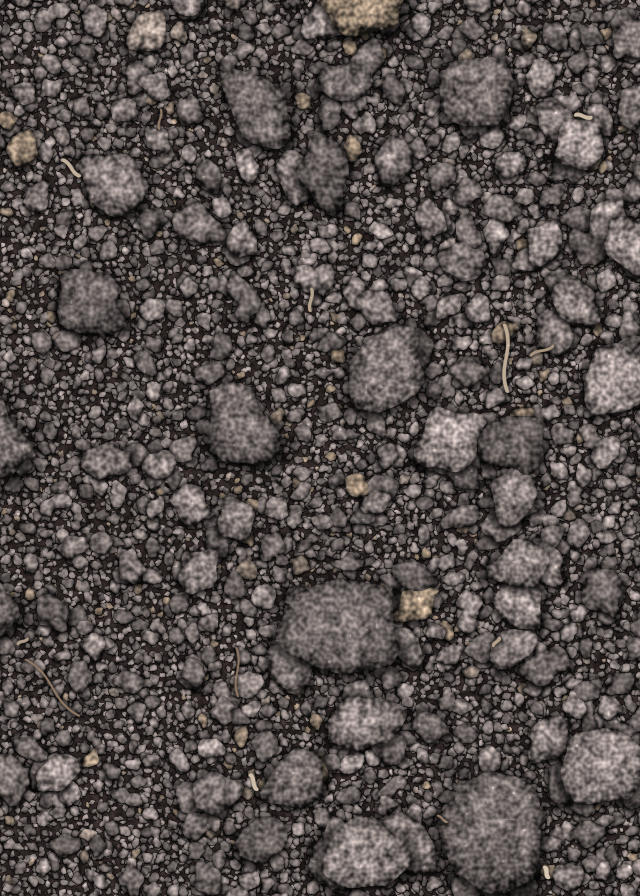
Reproduce this texture procedurally as a Shadertoy shader.

```glsl
// Draws dry crumbly soil: clods of many sizes over fine grains, with tan stones and straw.

vec3 hash3(vec2 p) {
    vec3 q = fract(p.xyx * vec3(0.1031, 0.1030, 0.0973));
    q += dot(q, q.yxz + 33.33);
    return fract((q.xxy + q.yzz) * q.zyx);
}

float gradientDot(vec2 cell, vec2 offset) {
    float angle = 6.2832 * hash3(cell + 57.0).x;
    return dot(vec2(cos(angle), sin(angle)), offset);
}

float gradientNoise(vec2 p) {
    vec2 i = floor(p), f = p - i;
    vec2 u = f * f * f * (f * (f * 6.0 - 15.0) + 10.0);
    vec2 e = vec2(0.0, 1.0);
    float low = mix(gradientDot(i, f), gradientDot(i + e.yx, f - e.yx), u.x);
    float high = mix(gradientDot(i + e.xy, f - e.xy), gradientDot(i + e.yy, f - e.yy), u.x);
    return mix(low, high, u.y);
}

mat2 rotation(float angle) {
    float c = cos(angle), s = sin(angle);
    return mat2(c, s, -s, c);
}

// Adds one layer of scattered clods, with the shadow they cast on what lies below
void addClods(inout vec3 color, vec2 p, float scale, float density, float coarse, float crumbs, float pixel) {
    vec2 seed = vec2(scale * 3.0, 17.0);
    vec2 g = p * scale;
    g += 0.22 * vec2(gradientNoise(g * 1.9 + seed), gradientNoise(g * 1.9 - seed));
    vec2 home = floor(g);
    float nearest = 9.0, radius = 0.5;
    vec2 local = vec2(0.0);
    vec3 traits = vec3(0.0);

    for (int y = -1; y <= 1; y++)
    for (int x = -1; x <= 1; x++) {
        vec2 cell = home + vec2(x, y);
        vec3 place = hash3(cell + seed);
        vec3 look = hash3(cell + seed + 131.0);
        float bias = mix(1.0, mix(0.5, 1.55, clamp(cell.x / scale / 0.7, 0.0, 1.0)), coarse);
        if (place.z > density * bias) continue;
        float r = mix(0.34, 0.58, look.x);
        vec2 q = (g - cell - 0.15 - 0.7 * place.xy) / r;
        vec2 k = abs(rotation(look.y * 6.2832) * q) * vec2(0.9, 1.2);
        // Between an ellipse and a chipped block
        float block = max(max(k.x, k.y), (k.x + k.y) * 0.78);
        float d = mix(length(k), block * 1.08, 0.65);
        if (d < nearest) {
            nearest = d;
            radius = r;
            local = q;
            traits = look;
        }
    }

    // Contact shadow, deeper on the lower side
    float shadow = 1.0 - smoothstep(0.9, 1.4, nearest);
    color *= 1.0 - shadow * clamp(0.6 - 0.25 * local.y, 0.2, 0.85);

    // Domed top lit from above, roughened by crumbs
    float dome = sqrt(max(0.0, 1.0 - pow(nearest, mix(2.2, 3.5, coarse))));
    float light = 0.28 + 0.74 * dome + 0.16 * local.y + crumbs * mix(0.75, 1.15, coarse);
    float tone = mix(0.4, 0.62, fract(traits.z * 7.31));
    vec3 albedo = tone * vec3(1.0, 0.925, 0.905);
    albedo = mix(albedo, vec3(0.68, 0.59, 0.49), 0.75 * smoothstep(0.93, 0.99, traits.z));
    float blur = pixel * scale / radius;
    float cover = 1.0 - smoothstep(1.0 - blur, 1.0 + blur, nearest);
    color = mix(color, albedo * max(light, 0.14), cover);
}

// Sparse slivers of straw and pale chips
void addStraw(inout vec3 color, vec2 p, float scale, float density, float pixel) {
    vec2 cell = floor(p * scale);
    vec3 rnd = hash3(cell + scale * 11.0);
    vec3 shape = hash3(cell + scale * 23.0);
    if (rnd.z > density) return;
    vec2 q = (fract(p * scale) - 0.35 - 0.3 * rnd.xy) / scale;
    q = rotation(shape.x * 6.2832) * q;
    float halfLength = mix(0.08, 0.26, shape.y) / scale;
    q.y += 0.12 * halfLength * sin(q.x / halfLength * 2.5);
    q.x -= clamp(q.x, -halfLength, halfLength);
    float d = length(q) - mix(0.0012, 0.0026, shape.z);
    color *= 1.0 - 0.4 * (1.0 - smoothstep(0.0, 0.005, d));
    vec3 straw = mix(vec3(0.55, 0.46, 0.38), vec3(0.85, 0.79, 0.71), shape.z);
    color = mix(color, straw, 1.0 - smoothstep(-pixel, pixel, d));
}

void mainImage(out vec4 fragColor, in vec2 fragCoord) {
    vec2 p = fragCoord / iResolution.y;
    float pixel = 0.8 / iResolution.y;

    // Grit shared by every surface
    float crumbs = 0.3 * gradientNoise(p * 45.0)
                 + 0.5 * gradientNoise(p * 105.0 + 9.0)
                 + 0.5 * gradientNoise(p * 210.0 + 31.0);

    vec3 color = vec3(0.17, 0.14, 0.135) * (1.0 + crumbs);

    // Fine grains first, the largest clods last
    for (int i = 0; i < 7; i++) {
        float level = float(i);
        addClods(color, p, 120.0 * pow(0.64, level), pow(0.67, level),
                 smoothstep(0.0, 4.0, level), crumbs, pixel);
    }
    addStraw(color, p, 6.0, 0.13, pixel);
    addStraw(color, p, 19.0, 0.05, pixel);

    // Pale mineral specks
    float specks = smoothstep(0.38, 0.6, gradientNoise(p * 170.0 + 77.0));
    color += 0.16 * specks * vec3(1.0, 0.94, 0.9);
    fragColor = vec4(clamp(color, 0.0, 1.0), 1.0);
}
```
